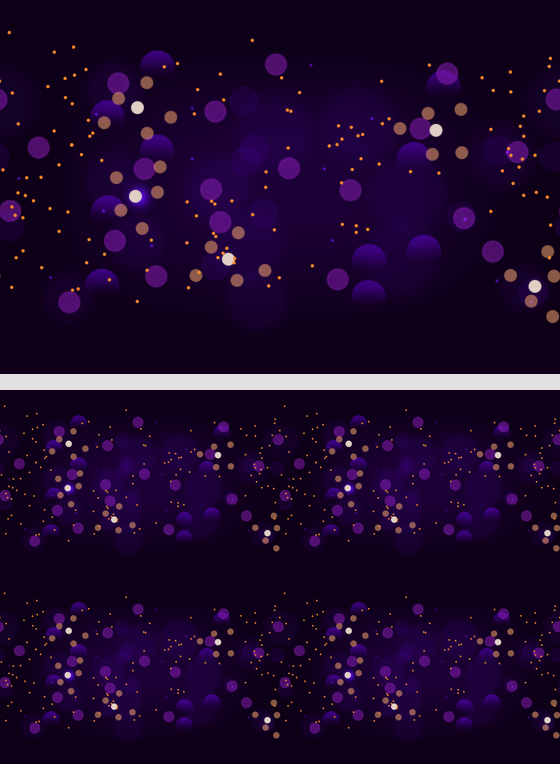
Top, the tile; bottom, the same tile 2 across and 2 down.
Reproduce this background procedurally as a Shadertoy shader.

```glsl
// Violet night backdrop with soft bokeh discs, amber spots and tiny sparks, wrapping on all sides.

// Integer hash giving two values in 0..1
vec2 hash2(int index, int seed) {
    uvec2 v = uvec2(index, seed) * 1664525u + 1013904223u;
    v.x += v.y * 1664525u;
    v.y += v.x * 1664525u;
    v ^= v >> 16u;
    v.x += v.y * 1664525u;
    v.y += v.x * 1664525u;
    v ^= v >> 16u;
    return vec2(v & 65535u) / 65535.0;
}

// Evenly spread, jittered position that keeps clear of the dark upper and lower bands
vec2 place(int index, int seed, vec2 size) {
    vec2 u = fract(float(index) * vec2(0.755, 0.570) + hash2(seed, 91) + 0.16 * hash2(index, seed));
    return vec2(u.x, mix(0.19, 0.83, u.y)) * size;
}

// Shortest offset between two points on the repeating tile
vec2 wrapDelta(vec2 d, vec2 size) {
    return d - size * round(d / size);
}

float disc(float dist, float radius, float soft) {
    return 1.0 - smoothstep(radius - soft, radius + soft, dist);
}

void mainImage(out vec4 fragColor, in vec2 fragCoord) {
    vec2 size = vec2(iResolution.x / iResolution.y, 1.0);
    vec2 p = fragCoord / iResolution.y;
    vec2 uv = fragCoord / iResolution.xy;
    float aa = 0.8 / iResolution.y;

    // Dark edges rising to a violet centre
    vec2 inset = min(uv, 1.0 - uv);
    float centre = smoothstep(0.0, 0.42, inset.x) * smoothstep(0.04, 0.46, inset.y);
    vec3 col = mix(vec3(0.052, 0.0, 0.088), vec3(0.108, 0.002, 0.21), centre);

    // Wide, faint glows
    for (int i = 0; i < 14; i++) {
        float radius = mix(0.07, 0.125, hash2(i, 2).x);
        float dist = length(wrapDelta(p - place(i, 1, size), size));
        col += vec3(0.026, 0.002, 0.062) * disc(dist, radius * 0.8, radius * 0.25);
    }

    // Medium discs: half fade downwards, half are flat and dim
    for (int i = 0; i < 20; i++) {
        vec2 d = wrapDelta(p - place(i, 3, size), size);
        float radius = i % 2 == 0 ? 0.046 : 0.040;
        float fade = i % 2 == 0 ? 0.62 * smoothstep(-0.7, 1.1, d.y / radius) : 0.13;
        col = mix(col, vec3(0.34, 0.01, 0.74), fade * disc(length(d), radius, aa));
    }

    // Magenta discs with a slightly brighter rim
    for (int i = 0; i < 20; i++) {
        float dist = length(wrapDelta(p - place(i, 12, size), size));
        float rim = smoothstep(0.022, 0.027, dist);
        float cover = disc(dist, 0.0292, 0.001 + aa);
        col = mix(col, vec3(0.56, 0.12, 0.74), (0.49 + 0.08 * rim) * cover);
    }

    // Tiny violet sparks
    for (int i = 0; i < 16; i++) {
        float dist = length(wrapDelta(p - place(i, 21, size), size));
        col += vec3(0.32, 0.06, 0.75) * exp(-dist * dist / 0.000012);
    }

    // Tan discs gathered around a cream one
    for (int i = 0; i < 30; i++) {
        int group = i / 6;
        int member = i % 6;
        float angle = float(member) * 2.4 + 6.283 * hash2(group, 32).x;
        vec2 pos = place(group, 31, size);
        pos += 0.046 * sqrt(float(member)) * vec2(cos(angle), sin(angle));
        if (member > 0) pos += 0.022 * (hash2(i, 33) - 0.5);
        vec2 d = wrapDelta(p - pos, size);
        float cover = disc(length(d), 0.0172, aa);
        if (member == 0) {
            if (group == 0) {
                float halo = length(d - vec2(0.01, -0.003));
                col += vec3(0.28, 0.03, 0.75) * exp(-halo * halo / 0.0006);
            }
            col = mix(col, vec3(0.88, 0.81, 0.77), cover);
        } else {
            col = mix(col, vec3(0.96, 0.65, 0.43), 0.54 * cover);
        }
    }

    // Loose swarms of amber dots
    for (int i = 0; i < 126; i++) {
        vec2 spread = (hash2(i, 42) - 0.5) * vec2(0.42, 0.34) * (0.3 + 0.7 * hash2(i, 43).x);
        vec2 pos = place(i / 9, 41, size) + spread;
        float dist = length(wrapDelta(p - pos, size));
        col = mix(col, vec3(1.0, 0.55, 0.17), disc(dist, 0.0043, aa));
    }

    fragColor = vec4(col, 1.0);
}
```
